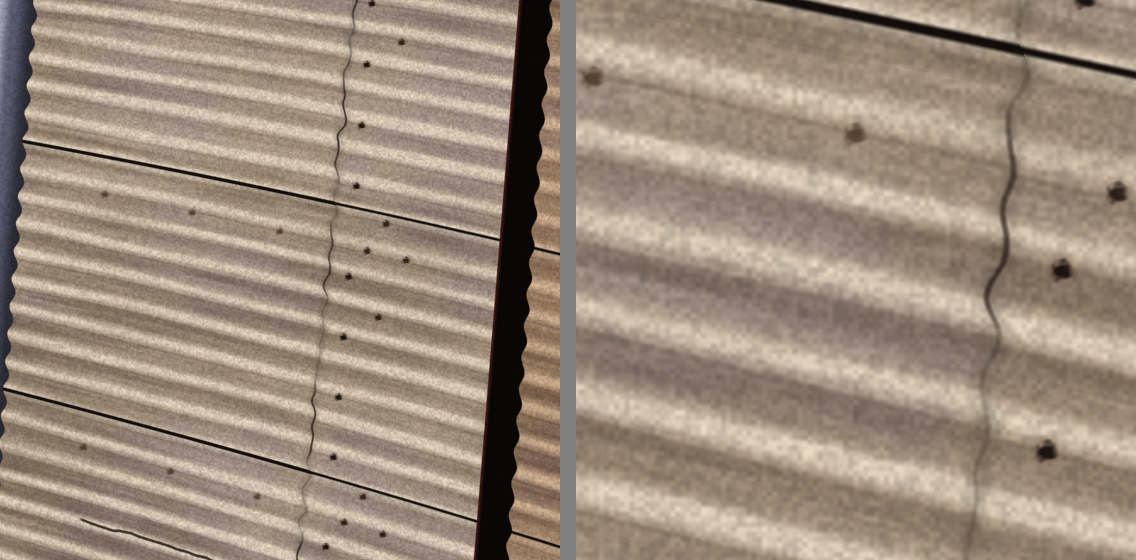
Left, the full canvas; right, a detail of the centre.
Write a Shadertoy shader that draws this texture.

```glsl
// Weathered corrugated sheets seen in slight perspective: tilted ridges, sheet seams,
// a ragged vertical lap and nail holes, between a blue-grey pole and a dark post.
// Ridges live in a sheared coordinate v, so seams and holes repeat once per sheet.
const float SHEET = 0.448;          // height of one sheet
const float PITCH = SHEET / 9.0;    // nine corrugations per sheet
const float FIRST_SEAM = 0.245;
const float CREST_PHASE = 0.03;
const float TILT = 0.168;           // slope of ridges at the top
const float FAN = 0.167;            // growth of that slope downwards
const float BOW = 0.028;            // sag of the ridges between the sides
const float SOFT = 0.0016;          // edge softness
const float HOLE_RADIUS = 0.0062;
const float HOLE_STEP = 2.0 * PITCH; // nail spacing down the lap
const float ROW_STEP = 0.159;       // nail spacing along a sheet
const float GRAIN = 0.18;
const float TAU = 6.2831853;

const vec3 CREST = vec3(0.83, 0.77, 0.69);
const vec3 BODY = vec3(0.66, 0.59, 0.51);
const vec3 TROUGH = vec3(0.48, 0.41, 0.345);
const vec3 GRIME = vec3(0.07, 0.05, 0.04);
const vec3 RUST = vec3(0.36, 0.23, 0.15);
const vec3 POST = vec3(0.035, 0.025, 0.022);
const vec3 POST_RIM = vec3(0.23, 0.08, 0.06);
const vec3 POLE_LIGHT = vec3(0.62, 0.63, 0.70);
const vec3 POLE_MID = vec3(0.34, 0.35, 0.43);
const vec3 POLE_DARK = vec3(0.16, 0.16, 0.20);

float hash(vec2 p) {
    vec3 q = fract(vec3(p.xyx) * 0.1031);
    q += dot(q, q.yzx + 33.33);
    return fract((q.x + q.y) * q.z);
}

float noise(vec2 p) {
    vec2 i = floor(p), f = fract(p);
    f = f * f * (3.0 - 2.0 * f);
    return mix(mix(hash(i), hash(i + vec2(1, 0)), f.x),
               mix(hash(i + vec2(0, 1)), hash(i + vec2(1, 1)), f.x), f.y);
}

float fbm(vec2 p) {
    return 0.55 * noise(p) + 0.3 * noise(p * 2.1 + 7.0) + 0.15 * noise(p * 4.3 + 19.0);
}

// Coverage of a line of the given half width at distance d
float stroke(float d, float halfWidth) {
    return 1.0 - smoothstep(halfWidth - SOFT, halfWidth + SOFT, abs(d));
}

// Nail hole at offset d along the sheared axes: dark core and faint stain
void addHole(inout vec3 color, vec2 d, vec2 shear, float strength) {
    d.y = d.y * shear.x + d.x * shear.y;
    float r = length(d) + 0.003 * (noise(d * 300.0 + 40.0) - 0.5);
    color = mix(color, RUST, 0.4 * strength * (1.0 - smoothstep(0.0, 2.0 * HOLE_RADIUS, r)));
    float core = 1.0 - smoothstep(HOLE_RADIUS - 2.0 * SOFT, HOLE_RADIUS + SOFT, r);
    color = mix(color, mix(RUST, GRIME, strength), core * strength);
}

vec3 ridgeColor(vec2 p, float v, float phase) {
    phase += 0.16 * (noise(vec2(p.x * 4.0, v * 16.0)) - 0.5);
    float a = TAU * phase, streak = fbm(vec2(p.x * 5.0, v * 85.0));
    float wave = 0.5 + 0.5 * cos(a + 0.55 * sin(a + 0.7));
    float contrast = 0.58 + 0.3 * hash(vec2(floor(phase + 0.5), 3.0));
    float tone = 0.63 + (wave - 0.5) * contrast + 0.07 * cos(2.0 * a - 1.2);
    tone += 0.42 * (streak - 0.5) + 0.32 * (fbm(p * 4.0 + 11.0) - 0.5);
    tone -= 0.10 * (1.0 - smoothstep(0.03, 0.35, p.x));
    float crease = abs(fract(phase - 0.27 + 0.5) - 0.5);     // thin shade below the crest
    tone -= 0.30 * streak * (1.0 - smoothstep(0.0, 0.08, crease));
    vec3 color = mix(TROUGH, BODY, smoothstep(0.0, 0.52, tone));
    color = mix(color, CREST, smoothstep(0.45, 1.0, tone));
    float cool = smoothstep(0.45, 0.7, fbm(p * 6.0 + 31.0)) * (1.0 - wave);
    return color * mix(vec3(1), vec3(0.95, 0.95, 1.03), cool);
}

void addHoles(inout vec3 color, vec2 p, float sheetY, vec2 shear) {
    float u = p.x - 0.665 + 0.085 * p.y;     // measured from the nail column
    for (int i = 0; i < 4; i++) {
        float k = float(i);
        addHole(color, vec2(u, sheetY - 0.114 - HOLE_STEP * k), shear, 0.95);
        addHole(color, vec2(u - 0.029 + ROW_STEP * k, sheetY - 0.0655), shear, i < 1 ? 0.85 : 0.6);
        float sideY = 0.015 + 0.051 * k * (k + 1.0) * 0.5;
        if (i < 3) addHole(color, vec2(u - (i == 1 ? 0.100 : 0.059), sheetY - sideY), shear, 0.85);
    }
}

void mainImage(out vec4 fragColor, in vec2 fragCoord) {
    vec2 p = fragCoord / iResolution.xy;
    p.y = 1.0 - p.y;                         // y runs down from here on
    float stretch = 1.0 + FAN * p.x;
    float v = (p.y - TILT * p.x + BOW * p.x * (1.0 - p.x)) / stretch;
    float phase = (v - FIRST_SEAM) / PITCH + CREST_PHASE;
    float scallop = cos(TAU * phase);
    float lapD = p.x - 0.630 + 0.095 * p.y - 0.003 * sin(TAU * phase);
    lapD -= 0.012 * (noise(vec2(p.y * 45.0, 2.0)) - 0.5);
    vec3 color = ridgeColor(p, v, phase - 0.08 * smoothstep(-SOFT, SOFT, lapD));
    // Ragged lap edge with a soft shadow
    float lapWear = 0.2 + 0.65 * smoothstep(0.3, 0.7, noise(vec2(p.y * 14.0, 9.0)));
    color *= 0.88 + 0.12 * smoothstep(0.0, 0.014, abs(lapD));
    color = mix(color, GRIME * 2.5, lapWear * stroke(lapD, 0.0017));
    // Sheet seams and nails
    float sheetY = mod(v - FIRST_SEAM, SHEET);
    float seamWidth = mix(0.0029, 0.0021, step(0.0, lapD));
    color *= 0.86 + 0.14 * smoothstep(0.0, 0.016, sheetY);
    color = mix(color, GRIME, stroke(min(sheetY, SHEET - sheetY), seamWidth));
    addHoles(color, p, sheetY, vec2(stretch, TILT + FAN * v));
    // Long scratch
    float along = smoothstep(0.140, 0.148, p.x) * (1.0 - smoothstep(0.375, 0.395, p.x));
    float scratch = v - 0.886 + 0.005 * (noise(vec2(p.x * 60.0, 5.0)) - 0.5);
    color = mix(color, GRIME, 0.8 * along * stroke(scratch, 0.0023));
    // Pole and its shadow beyond the scalloped left edge
    float poleX = p.x + 0.078 * p.y, leftD = poleX - 0.064 + 0.0045 * scallop;
    vec3 pole = mix(POLE_LIGHT, POLE_MID, smoothstep(0.0, 0.025, poleX));
    pole = mix(pole, POLE_DARK, smoothstep(0.025, 0.063, poleX));
    color = mix(pole, color, smoothstep(-SOFT, SOFT, leftD));
    // Dark post: straight rim on the left, scalloped on the right
    float postL = p.x - 0.927 + 0.081 * p.y, postR = p.x - 0.986 + 0.080 * p.y - 0.004 * scallop;
    color *= mix(vec3(1), vec3(0.93, 0.85, 0.78), step(0.03, postL));
    vec3 post = mix(POST_RIM, POST, smoothstep(0.001, 0.008, postL));
    color = mix(color, post, smoothstep(-SOFT, SOFT, postL) * smoothstep(SOFT, -SOFT, postR));
    // Fine grain
    color *= 1.0 + GRAIN * (noise(p * 330.0) + 0.6 * noise(p * 190.0 + 50.0) - 0.8);
    fragColor = vec4(clamp(color, 0.0, 1.0), 1.0);
}
```
